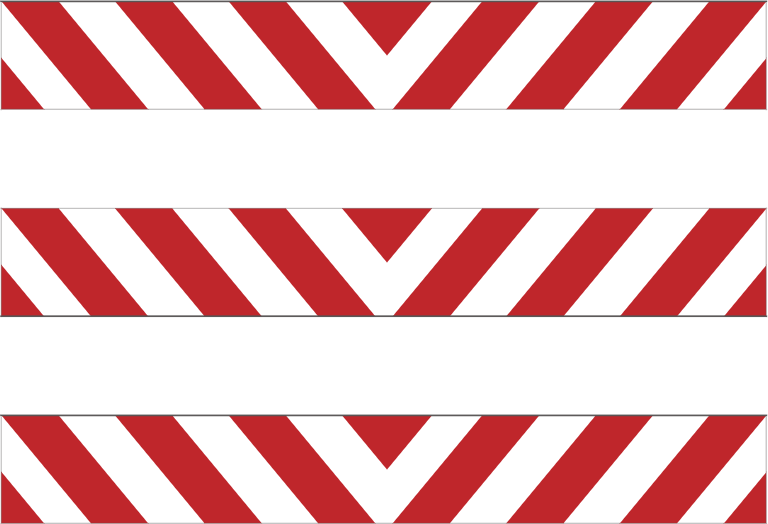
This pattern is drawn by a Shadertoy shader. Its source:

```glsl
// Three barrier boards stacked on white, each with red diagonal stripes that
// mirror about the middle into a downward chevron. Stripes come from a folded,
// sheared coordinate; thin grey rules of alternating weight edge each board.

const vec2 SHEET = vec2(768.0, 526.0);    // design units across the canvas
const vec3 PAPER = vec3(1.0);
const vec3 RED = vec3(0.75, 0.15, 0.17);
const vec3 RULE = vec3(0.33, 0.32, 0.32);

const float FIRST_TOP = 1.3;
const float PITCH = 207.8;
const float LAST_ROW = 2.0;
const vec2 BOARD = vec2(765.0, 108.4);
const float BOARD_LEFT = 1.2;

const float SLANT = 0.826;                // sideways run per unit of drop
const float FOLD_X = 384.0;
const float STRIPE_PERIOD = 113.6;
const float STRIPE_WIDTH = 57.2;
const float STRIPE_CENTRE = 126.8;
const float CORNER_START = 429.5;
const float WEDGE_X = 387.0;
const float WEDGE_HALF = 45.0;

// Antialiased fill of a signed distance, negative inside.
float coverage(float dist, float pixel) {
    return clamp(0.5 - dist / pixel, 0.0, 1.0);
}

// Distance to evenly repeated bars along one axis.
float barsDistance(float x, float centre, float period, float width) {
    float cell = mod(x - centre + 0.5 * period, period) - 0.5 * period;
    return abs(cell) - 0.5 * width;
}

float boxDistance(vec2 p, vec2 size) {
    vec2 d = abs(p - 0.5 * size) - 0.5 * size;
    return max(d.x, d.y);
}

// Red area: folded stripes, the two lower corners and the central wedge.
float chevronDistance(float x, float drop) {
    float folded = abs(x - FOLD_X) + SLANT * drop;
    float stripes = barsDistance(folded, STRIPE_CENTRE, STRIPE_PERIOD, STRIPE_WIDTH);
    float corners = CORNER_START - folded;
    float wedge = abs(x - WEDGE_X) + SLANT * drop - WEDGE_HALF;
    return min(min(stripes, corners), wedge) / length(vec2(1.0, SLANT));
}

// Rule along an edge; heavy runs from 0 (hairline) to 1 (dark line).
float ruleAmount(float offset, float heavy, float pixel) {
    float width = mix(1.2, 1.9, heavy);
    return coverage(abs(offset) - 0.5 * width, pixel) * mix(0.38, 0.95, heavy);
}

void mainImage(out vec4 fragColor, in vec2 fragCoord) {
    vec2 p = fragCoord / iResolution.xy * SHEET;
    p.y = SHEET.y - p.y;
    float pixel = SHEET.x / iResolution.x;

    // Board-local coordinates, measured from its upper left corner.
    float halfGap = 0.5 * (PITCH - BOARD.y);
    float row = clamp(floor((p.y - FIRST_TOP + halfGap) / PITCH), 0.0, LAST_ROW);
    vec2 local = p - vec2(BOARD_LEFT, FIRST_TOP + row * PITCH);

    float board = boxDistance(local, BOARD);
    float paint = coverage(max(chevronDistance(p.x, local.y), board), pixel);
    vec3 colour = mix(PAPER, RED, paint);

    // The dark rule switches between upper and lower edge from row to row.
    float lowerHeavy = mod(row, 2.0);
    float level = max(ruleAmount(local.y, 1.0 - lowerHeavy, pixel),
                      ruleAmount(local.y - BOARD.y, lowerHeavy, pixel));
    float sides = max(ruleAmount(local.x, 0.0, pixel),
                      ruleAmount(local.x - BOARD.x, 0.0, pixel));
    float rules = max(level, sides) * coverage(board - 1.0, pixel);
    colour = mix(colour, RULE, rules);

    fragColor = vec4(colour, 1.0);
}
```
